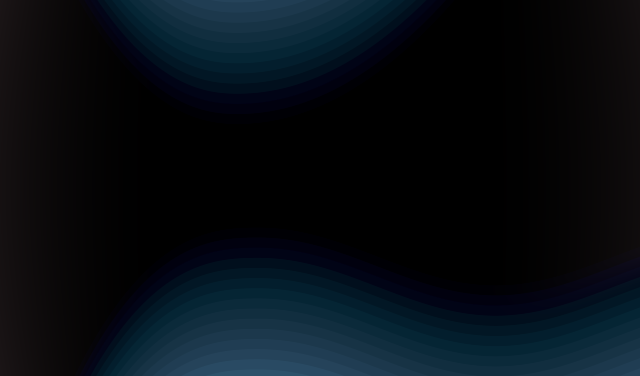
Reproduce this background procedurally as a Shadertoy shader.

```glsl
// Two banded blue glows, a dome above and a rolling wave below, on black with dim grey sides.

const float ASPECT = 512.0 / 300.0;     // design width over height

// Upper dome
const float DOME_X = 0.633;
const float DOME_DEPTH = 0.329;
const vec2 DOME_REACH = vec2(0.422, 0.578);   // left, right

// Lower wave
const float CREST_X = 0.689;
const float WAVE_MEAN = 0.317;
const float WAVE_SWING = 0.077;
const float HALF_PERIOD = 0.633;
const float WAVE_REACH = 0.489;

// Colour bands
const float BAND = 0.027;
const vec3 NAVY  = vec3(0.005, 0.005, 0.080);
const vec3 DEEP  = vec3(0.005, 0.075, 0.125);
const vec3 TEAL  = vec3(0.015, 0.140, 0.200);
const vec3 SLATE = vec3(0.090, 0.200, 0.270);
const vec3 STEEL = vec3(0.140, 0.255, 0.345);
const vec3 PALE  = vec3(0.180, 0.325, 0.425);

// Side haze
const vec3 HAZE = vec3(0.105, 0.083, 0.088);
const float HAZE_WIDTH = 0.25;
const float HAZE_FALLOFF = 1.8;
const float RIGHT_HAZE = 0.75;

// Distance inside the dome, measured down from its lower edge
float domeDepth(vec2 p) {
    float dx = p.x - DOME_X;
    float reach = dx < 0.0 ? DOME_REACH.x : DOME_REACH.y;
    float power = dx < 0.0 ? 2.2 : 2.0;
    return DOME_DEPTH * (1.0 - pow(abs(dx) / reach, power)) - (1.0 - p.y);
}

// Distance below the wave: a steep shoulder at left, a cosine at right
float waveDepth(vec2 p) {
    float dx = p.x - CREST_X;
    float shoulder = (WAVE_MEAN + WAVE_SWING) * (1.0 - pow(abs(dx) / WAVE_REACH, 2.5));
    float swell = WAVE_MEAN + WAVE_SWING * cos(3.14159 * dx / HALF_PERIOD);
    return (dx < 0.0 ? shoulder : swell) - p.y;
}

// Flat steps with smoothed edges
float banded(float depth) {
    float s = depth / BAND;
    float w = clamp(fwidth(s), 0.001, 1.0);
    return (floor(s) + smoothstep(1.0 - w, 1.0, fract(s)) + 0.5) * BAND;
}

float ramp(float a, float b, float x) {
    return clamp((x - a) / (b - a), 0.0, 1.0);
}

vec3 glowColour(float d) {
    vec3 c = NAVY * ramp(0.0, 0.055, d);
    c = mix(c, DEEP, ramp(0.062, 0.105, d));
    c = mix(c, TEAL, ramp(0.105, 0.170, d));
    c = mix(c, SLATE, ramp(0.170, 0.255, d));
    c = mix(c, STEEL, ramp(0.255, 0.330, d));
    return mix(c, PALE, ramp(0.330, 0.395, d));
}

// Grey light at both sides, weakest at mid height
vec3 sideHaze(vec2 uv) {
    float left = pow(ramp(HAZE_WIDTH, 0.0, uv.x), HAZE_FALLOFF);
    float right = pow(ramp(1.0 - HAZE_WIDTH, 1.0, uv.x), HAZE_FALLOFF);
    float fromMiddle = 2.0 * uv.y - 1.0;
    return HAZE * (left + RIGHT_HAZE * right) * mix(0.78, 1.0, fromMiddle * fromMiddle);
}

void mainImage(out vec4 fragColor, in vec2 fragCoord) {
    vec2 uv = fragCoord / iResolution.xy;
    vec2 p = uv * vec2(ASPECT, 1.0);

    float depth = max(domeDepth(p), waveDepth(p));
    vec3 colour = glowColour(banded(depth));
    colour += sideHaze(uv) * (1.0 - smoothstep(0.0, 0.12, depth));

    fragColor = vec4(colour, 1.0);
}
```
